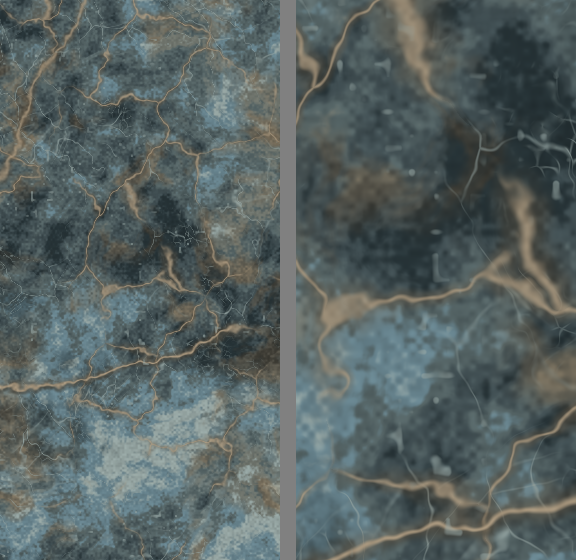
Left: the whole. Right: its middle third, enlarged.
This texture is drawn by a WebGL 1 fragment shader. Its source:

```glsl
precision highp float;
// Polished blue-grey marble slab with angular facets, rusty cracks and pale hairlines.
uniform vec2 u_resolution;

const vec3 SHADOW = vec3(0.15, 0.20, 0.215);
const vec3 SLATE = vec3(0.25, 0.305, 0.32);
const vec3 STONE = vec3(0.33, 0.39, 0.395);
const vec3 STEEL = vec3(0.40, 0.51, 0.55);
const vec3 WARM_GREY = vec3(0.43, 0.45, 0.42);
const vec3 PALE = vec3(0.57, 0.63, 0.62);
const vec3 RUST = vec3(0.41, 0.35, 0.27);
const vec3 TAN = vec3(0.66, 0.59, 0.49);
const float CLOUD_GAIN = 1.25;
const float GRAIN_GAIN = 1.0;
const float FACET_SCALE = 4.0;
const float HAIR_SCALE = 11.0;
const float CRUSH_SCALE = 34.0;

float hash(vec2 p) {
  return fract(sin(dot(p, vec2(127.1, 311.7))) * 43758.5453);
}

float noise(vec2 p) {
  vec2 i = floor(p), f = fract(p);
  f = f * f * (3.0 - 2.0 * f);
  return mix(mix(hash(i), hash(i + vec2(1.0, 0.0)), f.x),
             mix(hash(i + vec2(0.0, 1.0)), hash(i + 1.0), f.x), f.y);
}

mat2 turn(float a) {
  return mat2(cos(a), sin(a), -sin(a), cos(a));
}

float fbm(vec2 p) {
  float sum = 0.0, amp = 0.5;
  for (int i = 0; i < 5; i++) {
    sum += amp * noise(p);
    p = turn(0.6) * p * 2.03 + 17.3;
    amp *= 0.5;
  }
  return sum / 0.97;
}

// Cellular net: x is the gap to the nearest border, y a random value per cell.
vec2 cells(vec2 p) {
  vec2 base = floor(p);
  float near = 9.0, second = 9.0, id = 0.0;
  for (int j = -1; j <= 1; j++) {
    for (int i = -1; i <= 1; i++) {
      vec2 c = base + vec2(float(i), float(j));
      float d = length(c + vec2(hash(c), hash(c + 41.7)) - p);
      if (d < near) {
        second = near;
        near = d;
        id = hash(c + 9.2);
      } else {
        second = min(second, d);
      }
    }
  }
  return vec2(second - near, id);
}

float line(float d, float width) {
  return 1.0 - smoothstep(0.0, width, abs(d));
}

void main() {
  vec2 p = gl_FragCoord.xy / u_resolution.x;
  vec2 warp = vec2(fbm(p * 4.0 + 3.1), fbm(p * 4.0 + 31.7)) - 0.5;
  vec2 jitter = vec2(noise(p * 38.0), noise(p * 38.0 + 50.0)) - 0.5;
  vec2 q = p + 0.28 * warp + 0.012 * jitter;

  // Broad zones: light blue foot and upper right corner, dark upper left
  float foot = 1.0 - smoothstep(0.45, 0.8, p.y + 0.4 * warp.x);
  float corner = smoothstep(0.45, 0.85, p.x + 0.5 * warp.y) * smoothstep(1.3, 1.65, p.y);
  float blue = max(foot, corner);
  float dusk = smoothstep(1.2, 1.75, p.y) * (1.0 - smoothstep(0.4, 0.8, p.x));

  // Angular facets, each hatched along its own direction
  vec2 facet = cells(turn(0.5) * q * FACET_SCALE * vec2(1.0, 0.75));
  vec2 h = turn(0.4 + 1.3 * facet.y) * (p + 0.08 * warp);
  float hatch = noise(h * vec2(70.0, 5.0)) - 0.5;
  float hatchMask = smoothstep(0.42, 0.62, fbm(p * 4.5 + 60.0));

  // Tone of the stone
  float grain = fbm(p * 17.0 + 2.0 * warp) - 0.5;
  float speck = noise(p * 125.0) - 0.5;
  float tone = 0.43 + 0.2 * blue - 0.1 * dusk;
  tone += CLOUD_GAIN * (fbm(q * 3.6 + 5.0) - 0.5) + GRAIN_GAIN * grain;
  tone += 0.18 * speck + 0.12 * (facet.y - 0.5) + 0.28 * hatch * hatchMask;

  float warm = smoothstep(0.42, 0.6, fbm(q * 4.2 + 77.0) - 0.08 * blue);
  vec3 light = mix(STEEL, WARM_GREY, warm);
  vec3 col = mix(SHADOW, SLATE, smoothstep(0.02, 0.28, tone));
  col = mix(col, STONE, smoothstep(0.26, 0.5, tone));
  col = mix(col, light, smoothstep(0.5, 0.72, tone));
  col = mix(col, PALE, smoothstep(0.78, 1.05, tone));
  float rust = warm * smoothstep(0.45, 0.65, fbm(q * 9.0 + 120.0));
  col = mix(col, RUST * (0.72 + 0.6 * tone), 0.6 * rust);

  // Crushed dark band with a fine pale net
  float bandGap = abs(p.x - 0.8 + 0.35 * (p.y - 0.85) + 0.5 * warp.x);
  float crushed = (1.0 - smoothstep(0.04, 0.2, bandGap)) * (1.0 - smoothstep(0.2, 0.45, abs(p.y - 0.95)));
  crushed = max(crushed, 0.7 * smoothstep(0.58, 0.7, fbm(p * 5.0 + 200.0)));
  crushed *= smoothstep(0.4, 0.6, fbm(p * 13.0 + 15.0));
  float net = line(cells(q * CRUSH_SCALE).x, 0.17) * smoothstep(0.35, 0.65, noise(p * 45.0));
  col = mix(col, SHADOW * 0.85, 0.65 * crushed);
  col = mix(col, PALE, 0.6 * net * crushed);

  // Hairlines and rust-edged cracks, broken up by noise
  float hair = line(cells(turn(-0.5) * q * HAIR_SCALE * vec2(1.0, 0.45)).x, 0.05);
  float streak = line(noise(h * vec2(34.0, 3.0) + 80.0) - 0.5, 0.05) * hatchMask;
  float broken = smoothstep(0.4, 0.65, fbm(p * 7.0 + 90.0));
  col = mix(col, PALE, 0.6 * hair * broken + 0.3 * streak * broken);
  float crackMask = smoothstep(0.38, 0.6, fbm(p * 5.0 + 140.0));
  col = mix(col, RUST, 0.45 * line(facet.x, 0.13) * crackMask);
  col = mix(col, TAN, 0.75 * line(facet.x, 0.035) * crackMask);

  // Two long veins: one across the slab, one rising at the upper left
  float across = p.y - 0.62 - 0.16 * smoothstep(0.2, 0.9, p.x) - 0.2 * warp.y - 0.02 * jitter.y;
  float rising = dot(p - vec2(0.0, 1.38), vec2(0.9, -0.44)) + 0.18 * warp.x + 0.012 * jitter.x;
  rising += 1.0 - step(1.2, p.y);
  float swell = 0.004 + 0.012 * noise(p * 13.0);
  float reach = 1.0 - smoothstep(0.8, 0.95, p.x);
  col = mix(col, SHADOW, 0.45 * line(across + 0.012, 0.02) * reach);
  col = mix(col, RUST, 0.5 * max(line(across, 0.035) * reach, line(rising, 0.03)));
  col = mix(col, TAN, 0.9 * max(line(across, swell) * reach, 0.75 * line(rising, swell)));

  // Scattered pale flecks
  float fleck = smoothstep(0.8, 0.95, noise(p * 70.0 + 33.0)) * smoothstep(0.5, 0.65, fbm(p * 6.0 + 44.0));
  col = mix(col, PALE, 0.6 * fleck);
  gl_FragColor = vec4(col * (1.0 + 0.16 * speck), 1.0);
}
```
